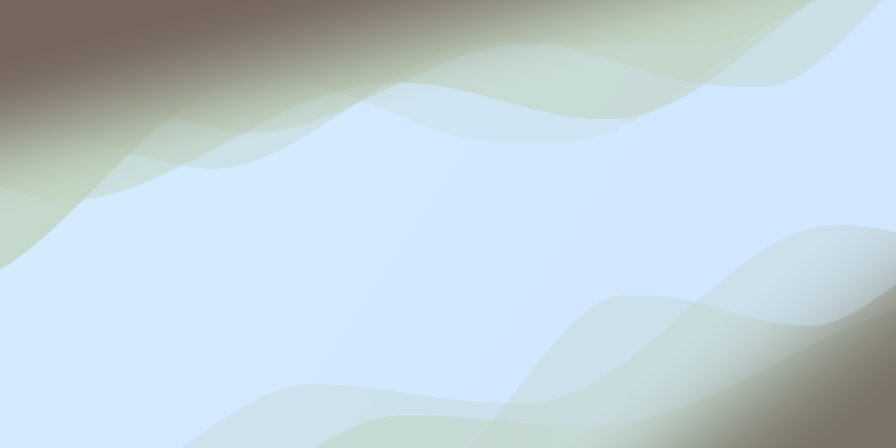
This background is drawn by a Shadertoy shader. Its source:

```glsl
// Translucent ribbons of brown and sage flow over a pale blue ground.
// Each ribbon edge is a sum of smooth swings; tone and opacity fade
// away from the top left and the bottom right corners.

#define GRID vec2(768.0, 384.0)      // design grid, origin at top left
#define SKY_LEFT vec3(0.832, 0.922, 1.0)
#define SKY_RIGHT vec3(0.818, 0.900, 1.0)
#define BROWN vec3(0.46, 0.405, 0.37)
#define STONE vec3(0.48, 0.455, 0.41)
#define SAGE vec3(0.75, 0.82, 0.73)
#define MIST vec3(0.755, 0.83, 0.77)
#define TOP_FADE vec2(50.0, 185.0)
#define LOW_FADE vec2(60.0, 300.0)

// One smooth change of height: s = (start x, end x, change)
float swing(float x, vec3 s) {
    return s.z * smoothstep(s.x, s.y, x);
}

// Depth of a ribbon edge, from its first depth and four swings
float edge(float x, float first, vec3 a, vec3 b, vec3 c, vec3 d) {
    return first + swing(x, a) + swing(x, b) + swing(x, c) + swing(x, d);
}

// Lay a ribbon over the colour; inside is positive within the ribbon
void lay(inout vec3 colour, vec3 tint, float inside, float opacity) {
    float blur = max(fwidth(inside), 0.001);
    float cover = clamp(inside / blur + 0.5, 0.0, 1.0);
    colour = mix(colour, tint, cover * opacity);
}

void mainImage(out vec4 fragColor, in vec2 fragCoord) {
    vec2 uv = fragCoord / iResolution.xy;
    vec2 p = vec2(uv.x, 1.0 - uv.y) * GRID;

    // Ground
    float across = smoothstep(0.0, 1.0, uv.x * 0.75 + (1.0 - uv.y) * 0.25);
    vec3 colour = mix(SKY_LEFT, SKY_RIGHT, across);

    // Tone of the upper ribbons
    float topFade = smoothstep(TOP_FADE.x, TOP_FADE.y, p.y + 0.25 * p.x);
    vec3 topTint = mix(BROWN, SAGE, topFade);

    // Upper ribbons, from the widest swing to the highest
    float steep = edge(p.x, 245.0, vec3(-45, 215, -175), vec3(240, 430, 52),
                       vec3(480, 770, -150), vec3(770, 800, 0));
    float steepOpacity = mix(0.75, 0.17, smoothstep(40.0, 400.0, p.x));
    lay(colour, topTint, steep - p.y, mix(1.0, steepOpacity, topFade));

    float crossing = edge(p.x, 156.0, vec3(-20, 50, 16), vec3(55, 335, -101),
                          vec3(345, 515, 31), vec3(525, 800, -150));
    lay(colour, topTint, crossing - p.y, mix(1.0, 0.5, topFade));

    float rolling = edge(p.x, 104.0, vec3(-10, 190, 41), vec3(180, 425, -109),
                         vec3(440, 630, 38), vec3(655, 835, -125));
    lay(colour, topTint, rolling - p.y, mix(1.0, 0.35, topFade));

    float crest = edge(p.x, 48.0, vec3(-10, 215, 66), vec3(215, 450, -76),
                       vec3(590, 800, -70), vec3(800, 830, 0));
    lay(colour, topTint, crest - p.y, mix(1.0, 0.4, topFade));

    // Tone of the lower ribbons
    float cornerGap = (GRID.x - p.x) + 1.25 * (GRID.y - p.y);
    float lowFade = smoothstep(LOW_FADE.x, LOW_FADE.y, cornerGap);
    vec3 lowTint = mix(STONE, MIST, lowFade);

    // Lower ribbons, back to front
    float swell = edge(p.x, 440.0, vec3(40, 270, -111), vec3(270, 430, 16),
                       vec3(455, 715, -152), vec3(725, 800, 10));
    lay(colour, lowTint, p.y - swell, mix(0.85, 0.32, lowFade));

    float hump = edge(p.x, 403.0, vec3(360, 535, -150), vec3(555, 690, 26),
                      vec3(695, 840, -70), vec3(840, 860, 0));
    lay(colour, lowTint, p.y - hump, mix(0.95, 0.35, lowFade));

    float foot = edge(p.x, 425.0, vec3(170, 345, -69), vec3(360, 480, 8),
                      vec3(510, 830, -110), vec3(830, 860, 0));
    float footOpacity = mix(0.55, 0.2, smoothstep(380.0, 560.0, p.x));
    lay(colour, lowTint, p.y - foot, mix(0.9, footOpacity, lowFade));

    fragColor = vec4(colour, 1.0);
}
```
